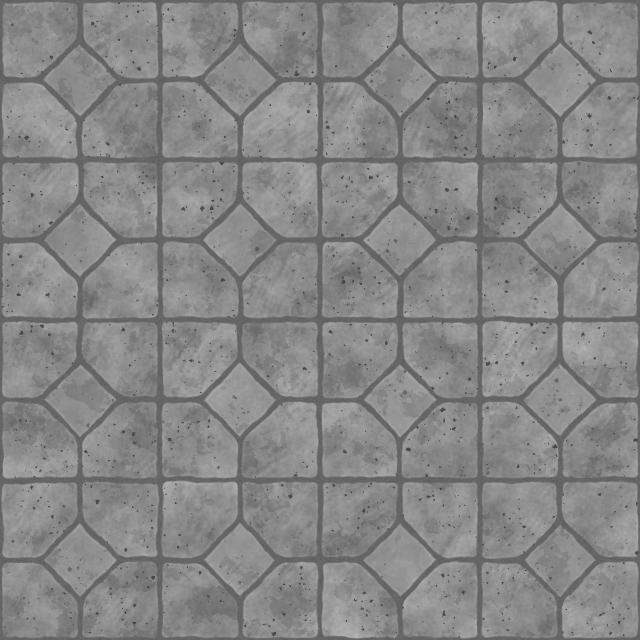
A WebGL 1 fragment shader for this texture:

```glsl
precision highp float;

uniform vec2 u_resolution;

#define REPEATS 4.0
#define DIAMOND_RADIUS 0.25
#define GROUT_HALF_WIDTH 0.0145
#define CORNER_RADIUS 0.045
#define EDGE_WOBBLE 0.011
#define GROUT_TONE 0.395
#define TILE_TONE 0.558
#define PATCH_DEPTH 0.055
#define PIT_TONE 0.24
#define PIT_CHANCE 0.13

vec2 hash2(vec2 p) {
  vec3 q = fract(p.xyx * vec3(0.1031, 0.1030, 0.0973));
  q += dot(q, q.yzx + 33.33);
  return fract((q.xx + q.yz) * q.zy);
}

float cornerSlope(vec2 cell, vec2 offset) {
  float angle = 6.2832 * hash2(cell).x;
  return dot(vec2(cos(angle), sin(angle)), offset);
}

float gradientNoise(vec2 p) {
  vec2 i = floor(p), f = fract(p);
  vec2 w = f * f * f * (f * (f * 6.0 - 15.0) + 10.0);
  vec2 e = vec2(1.0, 0.0);
  float low = mix(cornerSlope(i, f), cornerSlope(i + e, f - e), w.x);
  float high = mix(cornerSlope(i + e.yx, f - e.yx), cornerSlope(i + 1.0, f - 1.0), w.x);
  return mix(low, high, w.y);
}

float fbm(vec2 p) {
  float sum = 0.0, amplitude = 0.5;
  for (int i = 0; i < 5; i++) {
    sum += amplitude * gradientNoise(p);
    p = mat2(1.6, 1.2, -1.2, 1.6) * p + 7.3;
    amplitude *= 0.55;
  }
  return sum;
}

// Irregular chips, one at most in each cell of two jittered grids
float pits(vec2 p, float pixel) {
  float cover = 0.0;
  float cluster = 0.7 + 2.0 * gradientNoise(p * 3.0 + 40.0);
  for (int i = 0; i < 2; i++) {
    float density = 17.0 + 14.0 * float(i);
    vec2 s = p * density + 19.0 * float(i);
    vec2 cell = floor(s);
    vec2 chance = hash2(cell + 5.0);
    vec2 centre = 0.5 + 0.4 * (hash2(cell + 71.0) - 0.5);
    float radius = mix(0.06, 0.22, chance.y * chance.y);
    float d = length(fract(s) - centre) - radius + 0.2 * gradientNoise(s * 4.0);
    float blur = pixel * density * 0.8;
    cover = max(cover, step(chance.x, PIT_CHANCE * cluster) * (1.0 - smoothstep(-blur, blur, d)));
  }
  return cover;
}

// Faint outline of an eight-petalled rosette
float rosette(vec2 q) {
  float r = length(q);
  float petal = abs(cos(4.0 * atan(q.y, q.x)));
  float outline = abs(r - 0.05 - 0.09 * petal);
  float core = abs(r - 0.03);
  return 1.0 - smoothstep(0.004, 0.014, min(outline, core));
}

void main() {
  float side = min(u_resolution.x, u_resolution.y);
  vec2 p = gl_FragCoord.xy / side * REPEATS;
  float pixel = REPEATS / side;

  // Layout: quarter tiles with one corner cut by a diamond
  vec2 bent = p + 0.012 * vec2(gradientNoise(p * 4.0), gradientNoise(p * 4.0 + 50.0));
  vec2 q = fract(bent) - 0.5;
  float cut = (abs(q.x) + abs(q.y) - DIAMOND_RADIUS) * 0.7071;
  float isDiamond = step(cut, 0.0);
  vec2 edges = 0.25 - abs(fract(bent * 2.0) - 0.5) * 0.5;
  edges = min(edges, 0.5 - edges);
  vec3 near = max(CORNER_RADIUS - vec3(edges, cut), 0.0);
  float inset = mix(CORNER_RADIUS - length(near), -cut, isDiamond);

  // Each tile has its own offset into the noise
  vec2 id = mix(floor(bent * 2.0), floor(bent) + 31.0, isDiamond);
  vec2 seed = hash2(id + 3.0);
  vec2 trait = hash2(id + 57.0);
  vec2 uv = p + 60.0 * seed;
  inset += EDGE_WOBBLE * (gradientNoise(uv * 7.0) + 0.5 * gradientNoise(uv * 22.0));
  float body = inset - GROUT_HALF_WIDTH;

  // Clouding and grain, calmer on the diamonds
  float calm = mix(1.0, 0.5, isDiamond);
  float tone = TILE_TONE + 0.03 * (trait.x - 0.5) + 0.012 * isDiamond;
  tone += 0.12 * calm * gradientNoise(uv * 2.6);
  tone += 0.13 * calm * fbm(uv * 9.0) + 0.07 * calm * fbm(uv * 38.0);

  // Ragged worn patches
  float wear = fbm(uv * 4.0) + 0.35 * fbm(uv * 24.0) + 0.16 * (trait.y - 0.5);
  tone -= PATCH_DEPTH * smoothstep(0.11, 0.16, wear);
  tone += 0.025 * smoothstep(0.12, 0.24, -wear);

  // Diagonal brushing
  float angle = 0.5 + 0.7 * seed.y;
  vec2 along = mat2(cos(angle), -sin(angle), sin(angle), cos(angle)) * uv;
  float streak = gradientNoise(along * vec2(4.0, 34.0));
  float brushed = smoothstep(0.0, 0.35, gradientNoise(uv * 3.0 + 20.0));
  tone += 0.07 * streak * brushed * calm;

  // Worn ornament on some diamonds
  float ornament = isDiamond * step(0.4, seed.x) * smoothstep(-0.15, 0.2, fbm(uv * 12.0 + 9.0));
  tone -= 0.025 * ornament * rosette(q);

  // Pale rim, shaded shoulder and chips
  float rim = smoothstep(0.002, 0.008, body) * (1.0 - smoothstep(0.011, 0.022, body));
  tone += rim * mix(0.016, 0.03, isDiamond);
  tone -= 0.05 * (1.0 - smoothstep(0.0, 0.008, body));
  tone = mix(tone, PIT_TONE, 0.85 * pits(uv, pixel) * mix(1.0, 0.6, isDiamond));

  // Grout fills the joints
  float grout = GROUT_TONE + 0.05 * fbm(p * 12.0) + 0.03 * gradientNoise(p * 70.0);
  float blend = max(pixel * 0.8, 0.003);
  float grey = mix(grout, tone, smoothstep(-blend, blend, body));
  gl_FragColor = vec4(vec3(grey), 1.0);
}
```
